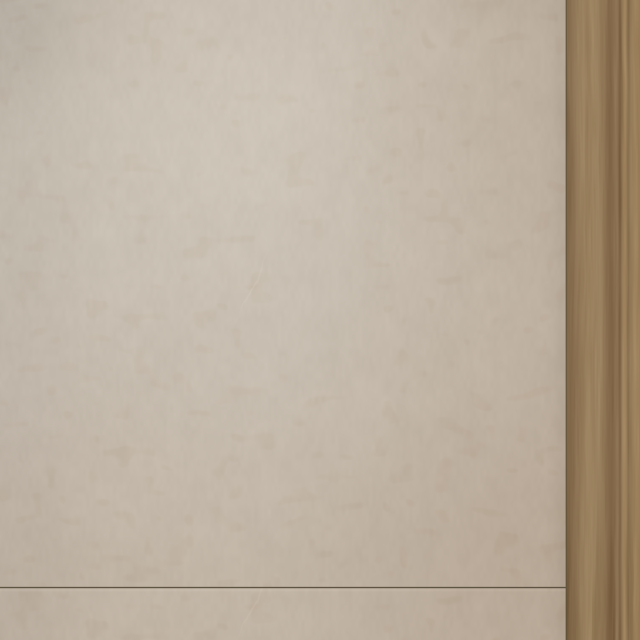
A Shadertoy shader for this texture:

```glsl
float hash(vec2 p) {
    return fract(sin(dot(p, vec2(127.1, 311.7))) * 43758.545);
}

float noise(vec2 p) {
    vec2 cell = floor(p), f = fract(p);
    f = f * f * (3.0 - 2.0 * f);
    float low = mix(hash(cell), hash(cell + vec2(1, 0)), f.x);
    float high = mix(hash(cell + vec2(0, 1)), hash(cell + vec2(1, 1)), f.x);
    return mix(low, high, f.y);
}

// Fractal noise centred on zero
float fbm(vec2 p) {
    float sum = 0.0, amplitude = 0.5;
    for (int i = 0; i < 5; i++) {
        sum += amplitude * (noise(p) - 0.5);
        p = mat2(1.6, 1.2, -1.2, 1.6) * p + 7.3;
        amplitude *= 0.5;
    }
    return sum;
}

// Soft bump around a centre
float bump(float x, float centre, float width) {
    float d = (x - centre) / width;
    return exp(-d * d);
}

// Antialiased line of a given half width
float line(float d, float halfWidth, float pixel) {
    return 1.0 - smoothstep(halfWidth - 0.5 * pixel, halfWidth + 0.5 * pixel, abs(d));
}

vec3 stone(vec2 uv, float edgeX, float jointY) {
    // Broad light: pale upper centre, warmer right and lower side
    vec3 pale = vec3(0.785, 0.75, 0.70);
    vec3 warm = vec3(0.722, 0.66, 0.592);
    float shade = 0.65 * smoothstep(0.4, 0.95, uv.x) + 0.5 * smoothstep(0.65, 0.0, uv.y);
    vec3 color = mix(pale, warm, clamp(shade, 0.0, 1.0));
    color += 0.018 * bump(length(uv - vec2(0.42, 0.84)), 0.0, 0.23);
    color -= vec3(0.022, 0.021, 0.018) * bump(uv.x, 0.0, 0.12);
    color -= 0.05 * bump(length(uv - vec2(0.0, 1.0)), 0.0, 0.14);
    color -= 0.018 * smoothstep(0.94, 1.0, uv.y) * smoothstep(0.5, 0.85, uv.x);
    color -= 0.03 * bump(uv.x, edgeX, 0.02);

    // The tile pattern starts again below the joint
    vec2 p = uv + vec2(0.0, uv.y < jointY ? 0.5 : 0.0);
    float cloud = fbm(p * 5.0);
    color += vec3(0.022, 0.026, 0.030) * cloud;
    color += 0.022 * fbm(p * vec2(48.0, 30.0));
    color += 0.012 * (noise(p * vec2(190.0, 80.0)) - 0.5);

    // Scattered beige flecks and short pale veins
    float fleck = smoothstep(0.70, 0.95, noise(p * vec2(42.0, 55.0) + 4.0 * cloud));
    color -= vec3(0.010, 0.016, 0.021) * fleck;
    vec2 q = p - vec2(0.395, 0.555);
    float vein = bump(q.x - 0.42 * q.y + 0.02 * fbm(q * 30.0), 0.0, 0.0018);
    float reach = bump(length(q), 0.0, 0.045);
    color += 0.022 * vein * reach;
    color -= vec3(0.010, 0.016, 0.022) * reach * smoothstep(0.45, 0.75, noise(p * 60.0));
    return color;
}

vec3 wood(vec2 uv, float edgeX) {
    float x = (uv.x - edgeX) / (1.0 - edgeX);
    vec3 color = vec3(0.575, 0.475, 0.348);

    // Moulded profile across the frame
    color += vec3(0.035, 0.034, 0.026) * bump(x, 0.33, 0.17);
    color -= vec3(0.075, 0.075, 0.065) * bump(x, 0.0, 0.14);
    color -= vec3(0.065, 0.068, 0.062) * bump(x, 0.61, 0.06);
    color -= vec3(0.075, 0.078, 0.070) * bump(x, 0.73, 0.022);
    color += vec3(0.060, 0.050, 0.030) * bump(x, 0.79, 0.03);
    color -= 0.05 * bump(x, 0.845, 0.02);
    color += vec3(0.035, 0.028, 0.012) * smoothstep(0.84, 0.95, x);

    // Long wavering grain and fine pores
    float sway = 0.012 * fbm(vec2(uv.x * 8.0, uv.y * 3.0));
    float grainX = uv.x + sway;
    float grain = fbm(vec2(grainX * 110.0, uv.y * 2.5));
    float pore = noise(vec2(grainX * 330.0, uv.y * 16.0)) - 0.5;
    color += vec3(0.10, 0.105, 0.10) * grain + 0.028 * pore;
    float dark = smoothstep(0.62, 0.9, noise(vec2(grainX * 150.0, uv.y * 4.0 + 9.0)));
    color -= 0.045 * dark * (0.4 + 0.6 * smoothstep(0.4, 0.0, uv.y));
    color -= 0.025 * smoothstep(0.35, 0.0, uv.y);
    return color;
}

void mainImage(out vec4 fragColor, in vec2 fragCoord) {
    vec2 uv = fragCoord / iResolution.xy;
    vec2 pixel = 1.0 / iResolution.xy;
    float edgeX = 0.884, jointY = 0.082;

    // Stone panel with its dark horizontal joint
    vec3 color = stone(uv, edgeX, jointY);
    color += 0.02 * bump(uv.y, jointY - 0.004, 0.002);
    color = mix(color, vec3(0.33, 0.29, 0.22), 0.9 * line(uv.y - jointY, 0.0012, pixel.y));

    // Wooden frame and the shadow where it meets the stone
    float frame = smoothstep(-0.5, 0.5, (uv.x - edgeX) / pixel.x);
    color = mix(color, wood(uv, edgeX), frame);
    color = mix(color, vec3(0.36, 0.31, 0.23), 0.65 * line(uv.x - edgeX - 0.001, 0.0013, pixel.x));
    fragColor = vec4(clamp(color, 0.0, 1.0), 1.0);
}
```
